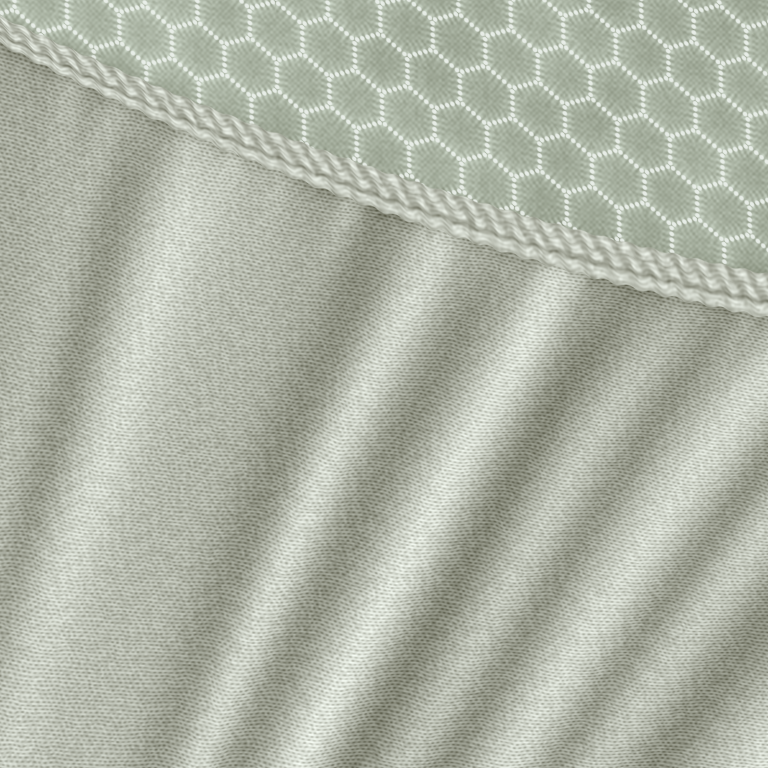
Give the GLSL for this texture, as a WebGL 2 fragment shader.

```glsl
#version 300 es
precision highp float;
// Pale sage bedding: a quilted hexagon pad, a braided seam and gathered knit folds.
uniform vec2 u_resolution;
out vec4 fragColor;

// Colours
const vec3 SHADE = vec3(0.52, 0.53, 0.47);
const vec3 LIGHT = vec3(0.85, 0.87, 0.83);
const vec3 THREAD = vec3(0.92, 0.94, 0.92);
const vec3 PAD_TINT = vec3(-0.018, 0.005, -0.010);

// Seam: lower edge and thickness as quadratics in x
const vec3 SEAM_EDGE = vec3(0.943, -0.519, 0.162);
const vec3 SEAM_WIDTH = vec3(0.036, 0.045, -0.024);
const float SEAM_SPLIT = 0.36;
const float SCALLOPS = 33.0;

// Hexagon lattice, slightly skewed by perspective
const vec2 HEX_ORIGIN = vec2(0.600, 0.829);
const vec2 HEX_ACROSS = vec2(0.0684, -0.0209);
const vec2 HEX_UP = vec2(-0.0013, 0.0665);
const float BEAD_STEP = 0.1155;

// Folds: position, width and height across the fan
const float FAN_Y = 0.414;
const vec2 FAN_SLOPE = vec2(0.27, 0.45);
const float FAN_BEND = 0.08;
const float FABRIC_TONE = 0.46;
const vec2 KNIT = vec2(135.0, 185.0);
const vec2 KNIT_TILT = vec2(0.06, 0.26); // at the bottom, and gained by the top
const int FOLD_COUNT = 16;
const vec3 FOLDS[FOLD_COUNT] = vec3[](
  vec3(0.01, 0.035, 0.18), vec3(0.06, 0.030, -0.30), vec3(0.135, 0.042, 0.38),
  vec3(0.21, 0.070, 0.13), vec3(0.372, 0.048, -0.38), vec3(0.440, 0.034, 0.46),
  vec3(0.512, 0.036, -0.36), vec3(0.605, 0.040, 0.56), vec3(0.690, 0.036, -0.44),
  vec3(0.770, 0.030, 0.24), vec3(0.835, 0.032, -0.34), vec3(0.93, 0.045, 0.42),
  vec3(1.01, 0.030, -0.26), vec3(1.08, 0.040, 0.26), vec3(1.17, 0.050, -0.42),
  vec3(1.33, 0.070, 0.50));

const float TAU = 6.2831853;

float hash(vec2 p) {
  return fract(sin(dot(p, vec2(127.1, 311.7))) * 43758.5453);
}

float noise(vec2 p) {
  vec2 i = floor(p), f = fract(p);
  f = f * f * (3.0 - 2.0 * f);
  return mix(mix(hash(i), hash(i + vec2(1, 0)), f.x),
             mix(hash(i + vec2(0, 1)), hash(i + vec2(1, 1)), f.x), f.y);
}

float quadratic(vec3 c, float x) { return c.x + x * (c.y + x * c.z); }

vec3 tone(float t) { return mix(SHADE, LIGHT, t); }

// Puffed hexagons outlined with beads of white thread
vec3 quiltedPad(vec2 p, float aboveSeam) {
  vec2 q = inverse(mat2(HEX_ACROSS, HEX_UP)) * (p - HEX_ORIGIN);
  vec2 period = vec2(1.0, 1.7320508);
  vec2 a = mod(q, period) - 0.5 * period;
  vec2 b = mod(q - 0.5 * period, period) - 0.5 * period;
  vec2 cell = dot(a, a) < dot(b, b) ? a : b;
  float reach = 0.0, along = 0.0;
  for (int i = 0; i < 3; i++) {
    float angle = float(i) * TAU / 6.0;
    vec2 n = vec2(cos(angle), sin(angle));
    float h = abs(dot(cell, n));
    if (h > reach) { reach = h; along = dot(cell, vec2(-n.y, n.x)); }
  }
  float edge = 0.5 - reach;
  float bead = (fract(along / BEAD_STEP + 0.5) - 0.5) * BEAD_STEP;
  float stitch = smoothstep(0.062, 0.024, length(vec2(edge, bead)));
  float ribs = cos(along / BEAD_STEP * TAU) * exp(-edge * 7.0);
  float t = 0.38 + 0.32 * exp(-edge * 7.0) + 0.24 * ribs;
  t -= 0.08 * dot(cell, vec2(0.8, 0.6));
  t += 0.08 * cos(p.x * 800.0) * cos(p.y * 800.0);
  t += 0.14 * (noise(p * 14.0) - 0.5) + 0.12 * smoothstep(0.5, 0.0, p.x);
  t += 0.18 * (noise(p * 260.0) - 0.5) - 0.20 * exp(-aboveSeam * 110.0);
  return mix(tone(t) + PAD_TINT, THREAD, 0.9 * stitch);
}

// Twisted cord below, two staggered rows of slanted loops above
vec3 braidedSeam(float x, float v) {
  float cordV = v / SEAM_SPLIT;
  float cord = 0.45 + 0.34 * sin(clamp(cordV, 0.0, 1.0) * 3.14);
  cord += 0.16 * cos(TAU * (x * SCALLOPS + cordV * 0.6));
  float loopV = 2.0 * (v - SEAM_SPLIT) / (1.0 - SEAM_SPLIT);
  float row = step(1.0, loopV);
  float inRow = loopV - row;
  float wave = cos(TAU * (x * SCALLOPS * 1.2 + 0.5 * row + 0.45 * inRow));
  float loops = 0.50 + 0.34 * smoothstep(-0.8, 0.7, wave) * sin(clamp(inRow, 0.0, 1.0) * 3.14);
  loops += 0.12 * wave;
  float t = mix(cord, loops, smoothstep(-0.04, 0.04, v - SEAM_SPLIT));
  t += 0.10 * cos(TAU * (v * 8.0 + 0.25 * wave));
  t += 0.34 * (noise(vec2(x * 240.0, v * 12.0)) - 0.5);
  t -= 0.34 * exp(-pow((v - SEAM_SPLIT) / 0.05, 2.0));
  return tone(t + 0.04);
}

// Folds fanning down and to the left, with a staggered knit
vec3 gatheredKnit(vec2 p, float belowSeam) {
  float drop = FAN_Y - p.y;
  float s = (p.x * (1.0 - FAN_BEND * drop * drop) + FAN_SLOPE.x * drop) / (1.0 - FAN_SLOPE.y * drop);
  s += 0.014 * (noise(p * 5.0) - 0.5);
  float relief = 0.0;
  for (int i = 0; i < FOLD_COUNT; i++) {
    float d = (s - FOLDS[i].x) / FOLDS[i].y;
    relief += FOLDS[i].z * exp(-d * d);
  }
  relief *= 1.0 - 0.5 * smoothstep(0.4, 0.0, p.y) * smoothstep(0.5, 0.2, s);
  relief *= 0.65 + 0.35 * smoothstep(0.0, 0.12, belowSeam);
  float pleats = noise(vec2(s * 34.0, 3.0 + belowSeam * 3.0)) - 0.5;
  float t = FABRIC_TONE + relief + 0.50 * pleats * exp(-belowSeam * 11.0);
  t += 0.14 * (noise(vec2(s * 13.0, p.y * 3.0)) - 0.5);
  t += 0.12 * smoothstep(0.45, 0.0, p.y) * smoothstep(0.6, 0.1, p.x);
  t -= 0.30 * exp(-belowSeam * 130.0);

  // Rows of short dark gaps, bending from level to the slope of the seam
  float tilt = KNIT_TILT.x + KNIT_TILT.y * p.y;
  vec2 g = vec2(p.x - 0.2 * p.y, p.y + tilt * p.x + 0.014 * relief) * KNIT;
  g += 0.5 * vec2(noise(p * 70.0), noise(p * 70.0 + 9.0));
  g.x += 0.5 * mod(floor(g.y), 2.0);
  float gap = (0.5 - 0.5 * cos(TAU * g.y)) * (0.65 + 0.35 * cos(TAU * g.x));
  t += 0.17 - 0.53 * gap + 0.30 * (noise(p * 300.0) - 0.5);
  return tone(t);
}

void main() {
  vec2 p = gl_FragCoord.xy / u_resolution;
  float pixel = 1.0 / u_resolution.y;
  float scallop = 0.0022 * cos(TAU * p.x * SCALLOPS);
  float low = quadratic(SEAM_EDGE, p.x) + scallop;
  float width = quadratic(SEAM_WIDTH, p.x);
  float high = low + width - 0.4 * scallop;
  vec3 color = gatheredKnit(p, max(low - p.y, 0.0));
  color = mix(color, braidedSeam(p.x, (p.y - low) / width), smoothstep(-pixel, pixel, p.y - low));
  color = mix(color, quiltedPad(p, max(p.y - high, 0.0)), smoothstep(-pixel, pixel, p.y - high));
  fragColor = vec4(clamp(color, 0.0, 1.0), 1.0);
}
```
